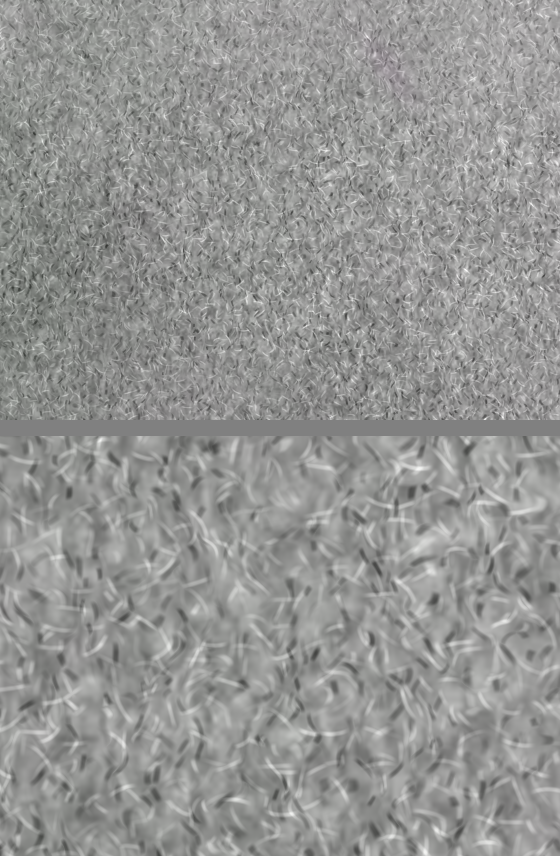
Top, the full canvas; bottom, a detail of the centre.
This texture is drawn by a Shadertoy shader. Its source:

```glsl
// Matted grey turf under soft light: short upright blades over dark gaps,
// crossed by pale dry strands. Warped value noise gives the ground, and
// jittered grids of bent, tapered strokes give the fibres.

const vec3 TURF_GREY = vec3(0.590, 0.582, 0.585);
const vec3 GREEN_TINT = vec3(-0.014, 0.008, -0.012);
const vec3 MAUVE_TINT = vec3(0.014, -0.012, 0.014);
const vec2 LIGHT_SLOPE = vec2(0.055, 0.055);    // brighter to the upper right
const vec2 BLADE_GRAIN = vec2(145.0, 68.0);     // cells per canvas height
const float CLUMP_GRAIN = 46.0;
const float FINE_GRAIN = 190.0;
const float BLADE_TONE = 0.17;
const float CLUMP_TONE = 0.12;
const float FINE_TONE = 0.08;
const float PATCH_TONE = 0.06;
const float DARK_TONE = 0.19;
const float PALE_TONE = 0.15;
const float STRAND_TONE = 0.16;
const float UPRIGHT = 1.5708;

vec3 hash3(vec2 cell, float seed) {
    vec3 h = fract(vec3(cell.xyx + seed * 17.3) * vec3(0.1031, 0.1030, 0.0973));
    h += dot(h, h.yxz + 33.33);
    return fract((h.xxy + h.yzz) * h.zyx);
}

float valueNoise(vec2 p, float seed) {
    vec2 cell = floor(p), f = fract(p);
    f = f * f * (3.0 - 2.0 * f);
    float lower = mix(hash3(cell, seed).x, hash3(cell + vec2(1, 0), seed).x, f.x);
    float upper = mix(hash3(cell + vec2(0, 1), seed).x, hash3(cell + vec2(1, 1), seed).x, f.x);
    return mix(lower, upper, f.y);
}

// Noise centred on zero, in two octaves
float softNoise(vec2 p, float seed) {
    return 0.65 * valueNoise(p, seed) + 0.35 * valueNoise(p * 2.1 + 7.7, seed + 1.0) - 0.5;
}

// Coverage of scattered bent strokes; size holds half length and half width
float strokes(vec2 p, float cells, vec2 size, float angle, float spread, float seed) {
    vec2 home = floor(p * cells);
    float cover = 0.0;
    for (int y = -1; y <= 1; y++) {
        for (int x = -1; x <= 1; x++) {
            vec2 cell = home + vec2(x, y);
            vec3 place = hash3(cell, seed);
            vec3 form = hash3(cell, seed + 5.0);
            vec2 d = p - (cell + place.xy) / cells;
            float turn = angle + (place.z - 0.5) * spread;
            float c = cos(turn), s = sin(turn);
            vec2 q = vec2(c * d.x + s * d.y, c * d.y - s * d.x);
            float halfLength = size.x * mix(0.5, 1.0, form.x);
            float along = q.x / halfLength;
            q.y += (form.y - 0.5) * 0.6 * halfLength * along * along;
            float taper = 1.0 - smoothstep(0.35, 1.0, abs(along));
            float body = 1.0 - smoothstep(0.15, 1.0, abs(q.y) / size.y);
            cover = max(cover, body * taper * form.z);
        }
    }
    return cover;
}

void mainImage(out vec4 fragColor, in vec2 fragCoord) {
    vec2 uv = fragCoord / iResolution.xy;
    vec2 p = fragCoord / iResolution.y;

    // Uneven lean of the pile
    vec2 lean = vec2(softNoise(p * 26.0, 1.0), softNoise(p * 26.0, 3.0));
    vec2 bent = p + lean * vec2(0.022, 0.014);

    // Ground grain
    float grain = BLADE_TONE * (valueNoise(bent * BLADE_GRAIN, 5.0) - 0.5);
    grain += CLUMP_TONE * softNoise(bent * CLUMP_GRAIN * vec2(1.0, 0.85), 7.0);
    grain += FINE_TONE * (valueNoise(p * FINE_GRAIN, 9.0) - 0.5);

    // Dark gaps, pale blades and loose crossing strands
    float gaps = strokes(bent, 62.0, vec2(0.0115, 0.0038), UPRIGHT, 1.8, 11.0);
    float blades = strokes(bent, 64.0, vec2(0.0125, 0.0032), UPRIGHT, 1.5, 13.0);
    float strands = strokes(p, 48.0, vec2(0.0175, 0.0028), -0.25, 1.9, 15.0);
    grain += PALE_TONE * blades + STRAND_TONE * strands - DARK_TONE * gaps;

    // Broad light, with softer relief at the top and lower left
    float patches = softNoise(p * 4.5, 17.0);
    float relief = 1.08 - 0.28 * smoothstep(0.6, 1.0, uv.y);
    relief -= 0.18 * (1.0 - smoothstep(0.0, 0.65, length(uv - vec2(0.1, 0.05))));
    relief *= 1.0 + 0.5 * softNoise(p * 9.0, 19.0);
    float light = dot(uv - 0.5, LIGHT_SLOPE) + PATCH_TONE * patches;
    light -= 0.025 * (1.0 - smoothstep(0.0, 0.45, length(uv - vec2(0.15, 0.38))));

    // Faint colour drift and one slanting mauve smudge
    float hueDrift = softNoise(p * 3.2, 21.0) + 0.5 * softNoise(p * 40.0, 23.0);
    float greenShare = clamp(0.45 - 0.7 * (uv.x - 0.4) + hueDrift, 0.0, 1.0);
    vec2 smudge = p - vec2(0.93, 0.83);
    smudge = vec2(smudge.x + 0.75 * smudge.y, smudge.y - 0.75 * smudge.x);
    smudge *= vec2(26.0, 9.0);
    float mauve = exp(-dot(smudge, smudge));
    mauve = clamp(mauve + 0.35 * max(hueDrift, 0.0) * uv.x, 0.0, 1.0);

    vec3 colour = TURF_GREY + light + grain * relief;
    colour += GREEN_TINT * greenShare + MAUVE_TINT * mauve;
    fragColor = vec4(clamp(colour, 0.0, 1.0), 1.0);
}
```
